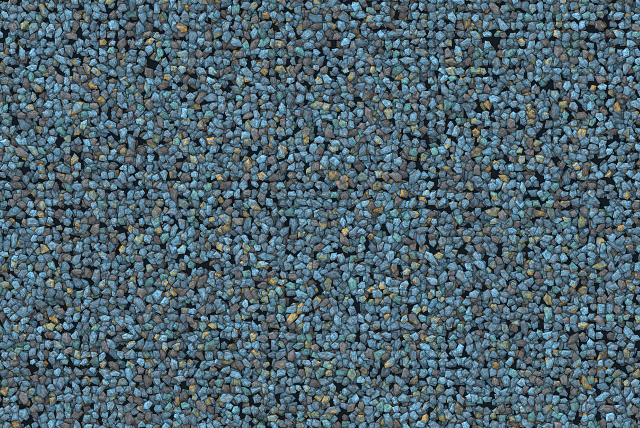
Reproduce this texture procedurally as a Shadertoy shader.

```glsl
// Bed of small angular blue-painted stone chips with ochre wear and dark gaps.

float hash(vec2 p) {
    vec3 q = fract(p.xyx * vec3(0.1031, 0.1030, 0.0973));
    q += dot(q, q.yzx + 33.33);
    return fract((q.x + q.y) * q.z);
}

float noise(vec2 p) {
    vec2 i = floor(p), f = fract(p);
    f = f * f * (3.0 - 2.0 * f);
    return mix(mix(hash(i), hash(i + vec2(1, 0)), f.x),
               mix(hash(i + vec2(0, 1)), hash(i + vec2(1, 1)), f.x), f.y);
}

// Convex five-sided chip: x = signed distance, y = light on the nearest facet.
vec2 chip(vec2 p, vec2 id) {
    float nearest = -9.0, light = 0.0;
    for (int k = 0; k < 5; k++) {
        vec2 seed = id + float(k) * vec2(17.3, 5.7);
        float angle = 1.2566 * (float(k) + 0.55 * hash(seed)) + 6.283 * hash(id + 3.3);
        vec2 normal = vec2(cos(angle), sin(angle));
        float side = dot(p, normal) - mix(0.32, 0.54, hash(seed + 51.0));
        if (side > nearest) {
            nearest = side;
            light = 0.16 * dot(normal, vec2(-0.4, 0.9)) + 0.24 * (hash(seed + 93.0) - 0.5);
        }
    }
    return vec2(nearest, light);
}

// Paint, wear and grain of one chip, before shading.
vec3 chipColor(vec2 p, vec2 id) {
    float kind = hash(id + 7.7);
    vec3 blue = mix(vec3(0.36, 0.49, 0.58), vec3(0.42, 0.64, 0.76), hash(id + 11.0));
    vec3 color = blue;
    if (kind < 0.17) color = vec3(0.40, 0.42, 0.44);
    else if (kind > 0.93) color = vec3(0.36, 0.58, 0.61);

    // Bare grey and ochre patches, stronger on a few chips
    float patches = noise(p * 3.2 + id * 7.0);
    float worn = hash(id + 23.0);
    color = mix(color, vec3(0.41, 0.40, 0.40), 0.75 * smoothstep(0.62, 0.82, noise(p * 4.5 + id * 3.0)));
    vec3 ochre = mix(vec3(0.52, 0.58, 0.45), vec3(0.74, 0.57, 0.30), hash(id + 31.0));
    float edge = mix(0.95, 0.38, smoothstep(0.62, 1.0, worn));
    color = mix(color, ochre, 0.85 * smoothstep(edge, edge + 0.2, patches));

    // Rust specks and fine grain
    color = mix(color, vec3(0.50, 0.36, 0.25), 0.6 * smoothstep(0.78, 0.92, noise(p * 8.0 + id * 5.0)));
    return color * (0.82 + 0.36 * noise(p * 11.0 + id * 9.0));
}

void mainImage(out vec4 fragColor, in vec2 fragCoord) {
    const float rows = 43.0;
    vec2 uv = fragCoord / iResolution.y;
    float blur = 0.55 * rows / iResolution.y;
    vec3 color = vec3(0.08, 0.11, 0.14);

    // Three overlapping layers, painted from the bottom up
    for (int layer = 0; layer < 3; layer++) {
        float level = float(layer);
        vec2 grid = uv * rows * (1.0 + 0.06 * level) + level * vec2(37.4, 71.6);
        vec2 cell = floor(grid);
        for (int j = -1; j <= 1; j++)
        for (int i = -1; i <= 1; i++) {
            vec2 id = cell + vec2(i, j) + level * 113.0;
            if (hash(id + 41.0) > 0.86) continue;
            vec2 jitter = 0.2 + 0.6 * vec2(hash(id + 1.1), hash(id + 2.2));
            vec2 p = grid - cell - vec2(i, j) - jitter;

            // Stretch along a random axis
            float turn = 6.283 * hash(id + 5.5);
            vec2 axis = vec2(cos(turn), sin(turn));
            vec2 q = p * mix(1.0, 1.3, hash(id + 6.6));
            q -= axis * dot(p, axis) * 0.5 * hash(id + 8.8);
            vec2 shape = chip(q, id);
            float d = shape.x;
            if (d > 0.25) continue;

            // Contact shadow, then the chip with flat top, ridge and bevels
            color *= mix(0.52, 1.0, smoothstep(-0.03, 0.2, d));
            float bevel = smoothstep(-0.27, -0.19, d);
            float ridge = smoothstep(-0.06, 0.06, dot(q, axis.yx) + 0.2 * hash(id + 9.9) - 0.1);
            float top = 0.03 + 0.16 * (ridge - 0.5);
            float shade = 1.0 + mix(top, shape.y, bevel);
            shade *= mix(0.7, 1.0, smoothstep(0.02, -0.09, d));
            shade *= (0.86 + 0.08 * level) * mix(0.86, 1.14, hash(id + 61.0));
            color = mix(color, chipColor(q, id) * shade, smoothstep(blur, -blur, d));
        }
    }

    fragColor = vec4(clamp(color, 0.0, 1.0), 1.0);
}
```
